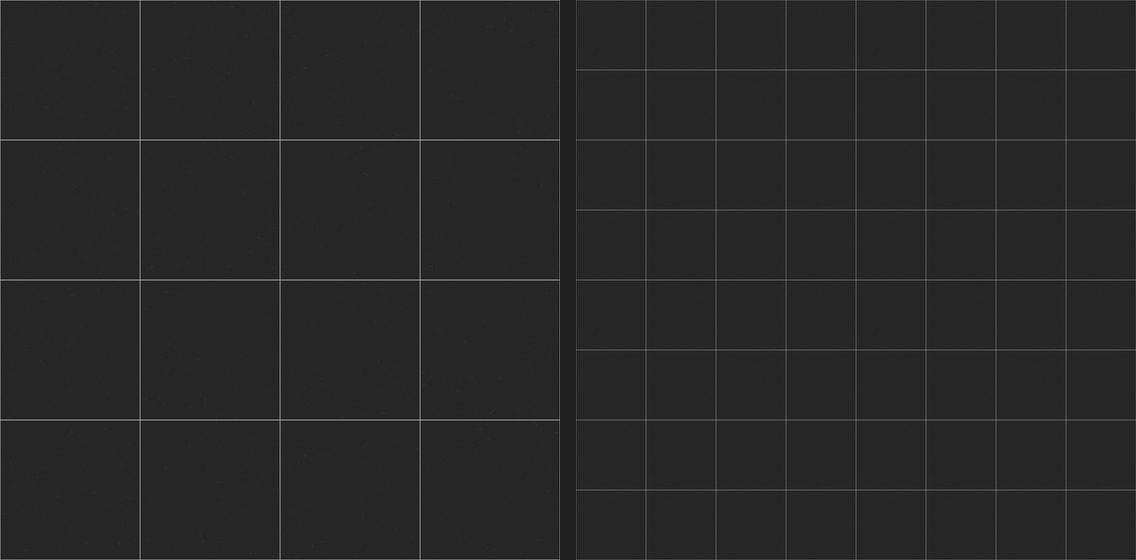
Left, the tile; right, the same tile 2 across and 2 down.
Write a Shadertoy shader that draws this pattern.

```glsl
// Four by four dark matte tiles with hairline light joints, fine grain and faint specks.

const float TILES = 4.0;                        // repeats across and down
const vec3 TILE_COLOR = vec3(0.150);
const vec3 JOINT_COLOR = vec3(0.850);
const float UNIT = 1.0 / 512.0;                 // base width, in canvas units
const vec2 JOINT_WIDTH = vec2(0.49, 0.56) * UNIT;   // upright, level
const vec2 JOINT_SHIFT = vec2(0.07, 0.0) * UNIT;
const float GRAIN_CELLS = 256.0;
const float GRAIN_AMOUNT = 0.012;
const float SCRATCH_CELLS = 96.0;
const float SCRATCH_CHANCE = 0.09;
const float SCRATCH_AMOUNT = 0.030;
const float SCRATCH_WIDTH = 0.05;               // in scratch cells
const float PI = 3.14159;

vec3 hash3(vec2 cell) {
    vec3 p = fract(cell.xyx * vec3(0.1031, 0.1030, 0.0973));
    p += dot(p, p.yxz + 33.33);
    return fract((p.xxy + p.yzz) * p.zyx);
}

float sinc(float x) {
    x = max(abs(x) * PI, 0.001);
    return sin(x) / x;
}

// Windowed sinc: a crisp smoothing filter with a slight dark rim.
float lanczos(float x) {
    return abs(x) < 3.0 ? sinc(x) * sinc(x / 3.0) : 0.0;
}

// Filtered strength of a thin line at the given offset from its centre.
float hairline(float offset, float width, float pixel) {
    float spread = max(width, pixel);
    return width / spread * lanczos(offset / spread);
}

// Wrapping cellular noise: distance to the nearest scattered point.
float cellular(vec2 uv, float cells) {
    vec2 p = uv * cells, base = floor(p);
    float nearest = 2.0;
    for (int y = -1; y <= 1; y++)
    for (int x = -1; x <= 1; x++) {
        vec2 cell = base + vec2(x, y);
        vec2 point = cell + hash3(mod(cell, cells)).xy;
        nearest = min(nearest, length(p - point));
    }
    return nearest;
}

// Sparse specks and short strokes, one candidate in each wrapping cell.
float scratches(vec2 uv, float soften) {
    vec2 p = uv * SCRATCH_CELLS, base = floor(p);
    float light = 0.0;
    for (int y = -1; y <= 1; y++)
    for (int x = -1; x <= 1; x++) {
        vec2 cell = base + vec2(x, y);
        vec2 id = mod(cell, SCRATCH_CELLS);
        vec3 place = hash3(id + 17.0);
        vec3 form = hash3(id + 131.0);
        float angle = 2.0 * PI * form.x;
        vec2 along = vec2(cos(angle), sin(angle));
        float halfLength = mix(0.02, 0.40, form.y * form.y * form.y);
        vec2 q = p - cell - place.xy;
        q -= along * clamp(dot(q, along), -halfLength, halfLength);
        float stroke = 1.0 - smoothstep(0.0, SCRATCH_WIDTH + soften, length(q));
        light = max(light, stroke * form.z * step(place.z, SCRATCH_CHANCE));
    }
    return light;
}

void mainImage(out vec4 fragColor, in vec2 fragCoord) {
    vec2 pixel = 1.0 / iResolution.xy;
    vec2 uv = fragCoord * pixel;

    // Tile surface
    float grain = cellular(uv, GRAIN_CELLS) - 0.5;
    vec3 color = TILE_COLOR + GRAIN_AMOUNT * grain;
    color += SCRATCH_AMOUNT * scratches(uv, pixel.y * SCRATCH_CELLS);

    // Signed offset from the nearest joint, per axis
    vec2 offset = (fract((uv - JOINT_SHIFT) * TILES + 0.5) - 0.5) / TILES;
    float upright = hairline(offset.x, JOINT_WIDTH.x, pixel.x);
    float level = hairline(offset.y, JOINT_WIDTH.y, pixel.y);

    // Joints over the surface
    float joint = 1.0 - (1.0 - upright) * (1.0 - level);
    color = mix(color, JOINT_COLOR, joint);
    fragColor = vec4(clamp(color, 0.0, 1.0), 1.0);
}
```
